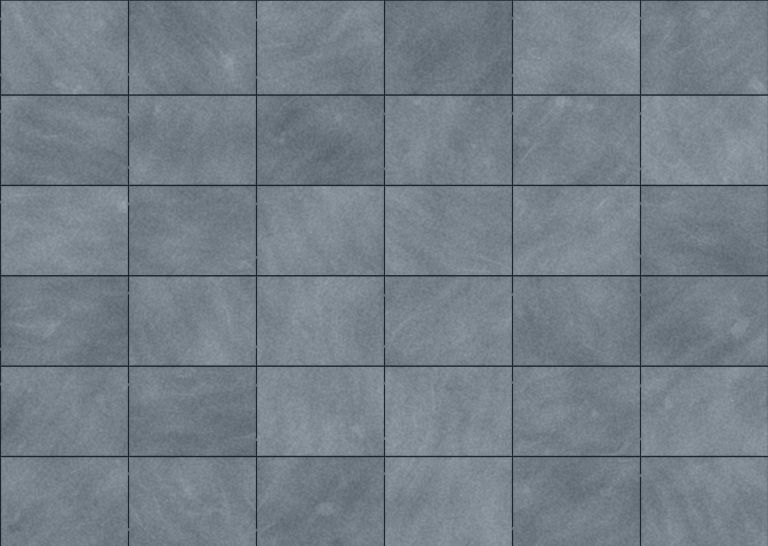
Reproduce this texture procedurally as a WebGL 2 fragment shader.

```glsl
#version 300 es
precision highp float;

#define COLUMNS 6.0
#define ROWS 6.0
#define ROW_HEIGHT 0.1655
#define GRID_SHIFT vec2(0.0009, -0.0016)
#define JOINT_WIDTH vec2(0.0022, 0.0026)
#define SLATE vec3(0.461, 0.502, 0.538)
#define JOINT_COLOR vec3(0.07, 0.11, 0.15)
#define TILE_VARIATION 0.05
#define CLOUD_AMOUNT 0.06
#define STREAK_AMOUNT 0.042
#define GRAIN_AMOUNT 0.058
#define PATCH_AMOUNT 0.05

uniform vec2 u_resolution;
out vec4 fragColor;

// Integer hash giving two values in 0..1
vec2 hash2(vec2 cell) {
  uvec2 v = uvec2(ivec2(floor(cell))) * 1664525u + 1013904223u;
  v.x += v.y * 1664525u;
  v.y += v.x * 1664525u;
  v ^= v >> 16u;
  v.x += v.y * 1664525u;
  v.y += v.x * 1664525u;
  v ^= v >> 16u;
  return vec2(v & 65535u) / 65535.0;
}

float cornerSlope(vec2 cell, vec2 offset) {
  float angle = 6.2832 * hash2(cell).x;
  return dot(vec2(cos(angle), sin(angle)), offset);
}

float gradientNoise(vec2 p) {
  vec2 cell = floor(p), f = p - cell;
  vec2 blend = f * f * f * (f * (f * 6.0 - 15.0) + 10.0);
  vec2 e = vec2(1.0, 0.0);
  float low = mix(cornerSlope(cell, f), cornerSlope(cell + e, f - e), blend.x);
  float high = mix(cornerSlope(cell + e.yx, f - e.yx),
                   cornerSlope(cell + 1.0, f - 1.0), blend.x);
  return mix(low, high, blend.y);
}

float fbm(vec2 p) {
  float sum = 0.0, gain = 1.0;
  for (int i = 0; i < 3; i++) {
    sum += gain * gradientNoise(p);
    p = mat2(1.6, 1.2, -1.2, 1.6) * p + 17.3;
    gain *= 0.55;
  }
  return sum;
}

// Brightness of the stone surface, unique to each tile
float stoneTone(vec2 p, vec2 tile) {
  vec2 seed = hash2(tile + 40.0), mood = hash2(tile + 90.0);
  vec2 q = p + 60.0 * seed;
  float tone = TILE_VARIATION * (seed.x + seed.y - 1.0);
  tone += CLOUD_AMOUNT * fbm(q * 8.0);

  // Cleft streaks run in a different direction on every tile
  float angle = 3.1416 * mood.x;
  mat2 turn = mat2(cos(angle), sin(angle), -sin(angle), cos(angle));
  vec2 bend = 0.016 * vec2(gradientNoise(q * 14.0), gradientNoise(q * 14.0 + 31.0));
  vec2 grainDir = turn * (q + bend);
  tone += STREAK_AMOUNT * gradientNoise(grainDir * vec2(12.0, 46.0));
  float vein = 1.0 - smoothstep(0.0, 0.09, abs(gradientNoise(grainDir * vec2(7.0, 24.0))));
  tone += STREAK_AMOUNT * vein * smoothstep(0.12, 0.45, gradientNoise(q * 13.0 + 8.0));

  // Occasional pale scuffs and dark stains
  float stain = fbm(q * 16.0 + 5.0);
  tone += PATCH_AMOUNT * smoothstep(0.48, 0.7, stain) * step(0.4, mood.y);
  tone -= PATCH_AMOUNT * smoothstep(0.45, 0.9, -stain) * step(mood.y, 0.55);

  // Fine mineral grain, turned so that its lattice stays hidden
  vec2 fine = mat2(0.8, 0.6, -0.6, 0.8) * p;
  tone += GRAIN_AMOUNT * gradientNoise(fine * 190.0);
  tone += 0.5 * GRAIN_AMOUNT * gradientNoise(fine.yx * 97.0 + 11.0);
  return tone;
}

void main() {
  float pixel = 1.0 / u_resolution.y;
  float aspect = u_resolution.x * pixel;
  vec2 p = gl_FragCoord.xy * pixel - GRID_SHIFT;

  // Equal columns; the top row takes the remaining height
  vec2 pitch = vec2(aspect / COLUMNS, ROW_HEIGHT);
  vec2 tile = floor(p / pitch);
  tile.y = min(tile.y, ROWS - 1.0);
  float topHeight = 1.0 - GRID_SHIFT.y - (ROWS - 1.0) * ROW_HEIGHT;
  vec2 size = vec2(pitch.x, tile.y < ROWS - 1.0 ? ROW_HEIGHT : topHeight);
  vec2 local = p - tile * pitch;
  vec2 edge = min(local, size - local);

  vec3 color = SLATE + stoneTone(p + 1.0, tile + 1.0);

  // Sparse bright mineral specks
  vec2 speckCell = floor(p * 110.0) + 2.0;
  vec2 speckAt = 0.25 + 0.5 * hash2(speckCell + 300.0);
  float speck = 1.0 - smoothstep(0.08, 0.3, length(fract(p * 110.0) - speckAt));
  color += 0.05 * speck * step(0.988, hash2(speckCell + 700.0).x);

  // Dark open joints with a faint soft rim
  vec2 cover = clamp((0.5 * JOINT_WIDTH - edge) / pixel + 0.5, 0.0, 1.0);
  color -= 0.02 * exp(-min(edge.x, edge.y) / 0.003);
  color = mix(color, JOINT_COLOR, 0.9 * max(cover.x, cover.y));

  // Pale spacer chips along the upright joints
  float joint = floor(p.x / pitch.x + 0.5);
  float upper = step(0.5, local.y / size.y);
  vec2 chipSeed = hash2(vec2(joint, tile.y * 2.0 + upper) + 150.0);
  float chipY = size.y * (mix(0.2, 0.8, upper) + 0.04 * (chipSeed.x - 0.5));
  vec2 chipPos = vec2(p.x - joint * pitch.x, local.y - chipY);
  float chip = 1.0 - smoothstep(0.6, 1.2, length(chipPos / vec2(0.0018, 0.003)));
  color = mix(color, SLATE + 0.08, 0.6 * chip * step(0.4, chipSeed.y));

  fragColor = vec4(clamp(color, 0.0, 1.0), 1.0);
}
```
